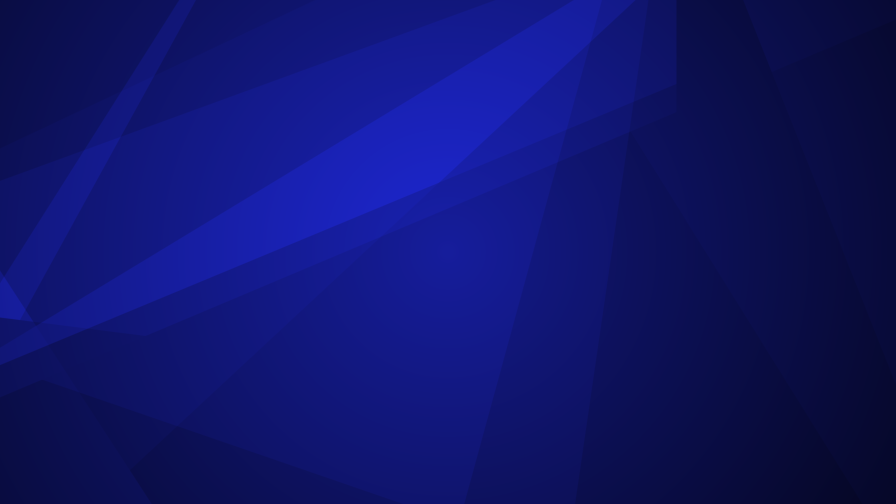
A WebGL 2 fragment shader for this background:

```glsl
#version 300 es
precision highp float;
uniform vec2 u_resolution;
out vec4 fragColor;

// Canvas position on a 16 by 9 grid
vec2 pos;

// Smooth half plane: 1 on the left of the line running from a to b
float leftOf(vec2 a, vec2 b) {
  vec2 along = normalize(b - a);
  vec2 rel = pos - a;
  float dist = along.x * rel.y - along.y * rel.x;
  float soft = 7.0 / u_resolution.y;
  return smoothstep(-soft, soft, dist);
}

void main() {
  pos = gl_FragCoord.xy / u_resolution * vec2(16.0, 9.0);

  // Round glow fading towards the corners
  float light = mix(0.50, 0.13, length(pos - vec2(8.0, 4.5)) / 9.17);

  // Half planes shared by several sheets
  float aboveBand = leftOf(vec2(2.6, 3.0), vec2(16.0, 8.65));
  float aboveTip = leftOf(vec2(0.0, 3.33), vec2(2.6, 3.0));
  float aboveSheet = leftOf(vec2(0.0, 2.48), vec2(12.08, 7.5));
  float belowBeam = 1.0 - leftOf(vec2(0.0, 2.79), vec2(9.9, 8.79));
  float leftOfDiagonal = leftOf(vec2(1.67, 0.0), vec2(11.35, 9.0));
  float lowerLeft = leftOf(vec2(2.71, 0.0), vec2(0.0, 4.17));
  float leftOfEnd = leftOf(vec2(12.08, 0.0), vec2(12.08, 9.0));

  // Steep sheets on the right
  light += 0.06 * leftOf(vec2(8.29, 0.0), vec2(10.75, 9.0));
  light += 0.05 * leftOf(vec2(10.27, 0.0), vec2(11.58, 9.0));
  light -= 0.025 * leftOf(vec2(15.4, 0.0), vec2(9.8, 9.0)) * (1.0 - aboveBand);
  light -= 0.025 * leftOf(vec2(16.0, 2.13), vec2(13.27, 9.0));
  light += 0.025 * (1.0 - leftOf(vec2(16.0, 2.13), vec2(13.27, 9.0))) * aboveBand;

  // Wide slanted sheets
  light += 0.05 * aboveBand * aboveTip;
  light += 0.03 * aboveBand * (1.0 - leftOf(vec2(0.0, 6.35), vec2(5.63, 9.0))) * leftOfEnd;
  light += 0.06 * aboveSheet * (1.0 - leftOf(vec2(0.0, 5.77), vec2(8.85, 9.0))) * leftOfEnd;

  // Bright central beam and the fold running through it
  light += 0.06 * aboveSheet * belowBeam * leftOfDiagonal;
  light += 0.035 * belowBeam * leftOfDiagonal * (1.0 - lowerLeft);

  // Narrow ray and small facets at the left
  float ray = leftOf(vec2(0.42, 3.4), vec2(3.5, 9.0))
            * (1.0 - leftOf(vec2(0.1, 4.1), vec2(3.2, 9.0)));
  light += 0.09 * ray * aboveTip;
  light += 0.06 * lowerLeft;
  light += 0.05 * lowerLeft * aboveTip;
  light += 0.05 * leftOf(vec2(0.0, 2.48), vec2(7.2, 0.0)) * (1.0 - aboveBand);

  fragColor = vec4(vec3(0.14, 0.185, 1.0) * clamp(light, 0.0, 1.0), 1.0);
}
```
